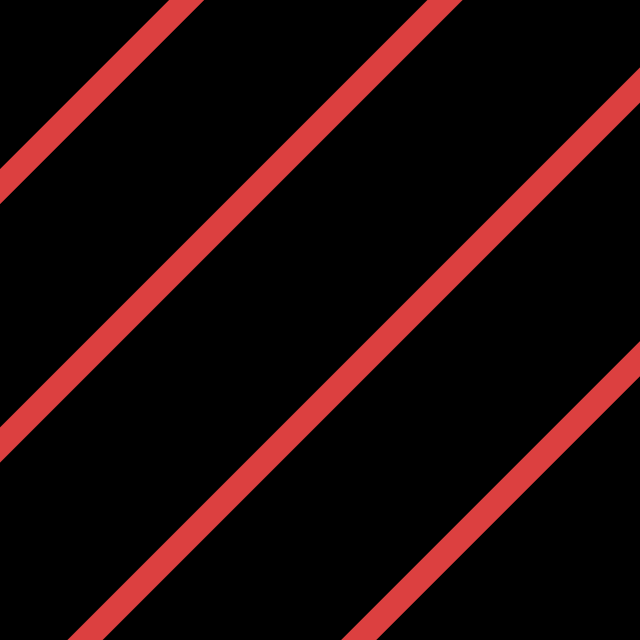
Give the GLSL for this pattern, as a Shadertoy shader.

```glsl
// Four thin red diagonal stripes rising to the right over black.
// Each stripe is a band around a 45 degree line; the lines are evenly
// pitched and a small sine-free hash nudges each one off its place.

const vec3  BACKGROUND   = vec3(0.0);
const vec3  STRIPE_COLOR = vec3(0.861, 0.251, 0.251);
const int   STRIPE_COUNT = 4;
const float FIRST_STRIPE = 0.2835;  // measured along the edge from the top left
const float PITCH        = 0.4244;  // edge distance between stripes
const float STRIPE_WIDTH = 0.0549;  // edge length cut by one stripe
const float JITTER       = 0.0437;  // full range of the stripe offset
const vec3  HASH_SEED    = vec3(0.388, 0.136, 0.688);
const float DIAGONAL     = 0.70711; // edge length to perpendicular distance

// Quadratic hash of the stripe index, in 0..1
float hashIndex(float n) {
    return fract((HASH_SEED.x * n + HASH_SEED.y) * n + HASH_SEED.z);
}

// Edge position of a stripe's centre line
float stripeCenter(float n) {
    return FIRST_STRIPE + PITCH * n + JITTER * (hashIndex(n) - 0.5);
}

void mainImage(out vec4 fragColor, in vec2 fragCoord) {
    float pixel = 1.0 / iResolution.y;
    vec2 uv = fragCoord * pixel;
    float across = uv.x + 1.0 - uv.y;

    // Signed distance to the nearest stripe
    float dist = 1e3;
    for (int i = 0; i < STRIPE_COUNT; i++) {
        float offset = abs(across - stripeCenter(float(i)));
        dist = min(dist, (offset - 0.5 * STRIPE_WIDTH) * DIAGONAL);
    }

    // One pixel of edge smoothing
    float coverage = clamp(0.5 - dist / pixel, 0.0, 1.0);
    fragColor = vec4(mix(BACKGROUND, STRIPE_COLOR, coverage), 1.0);
}
```
